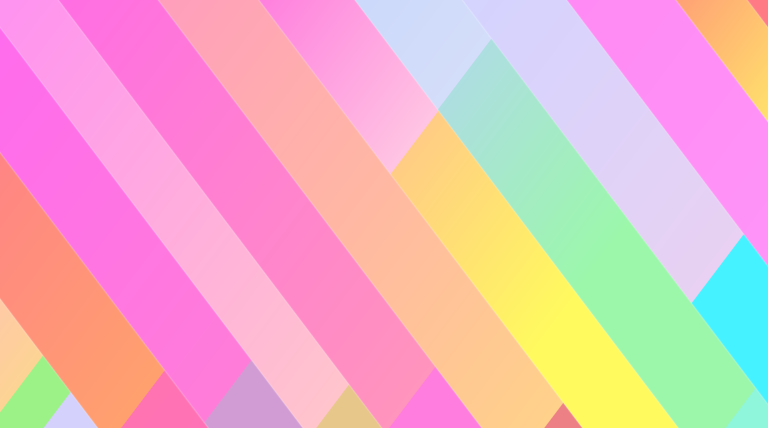
This background is drawn by a Shadertoy shader. Its source:

```glsl
const int BANDS = 12;
const float SLANT = 0.756;         // sideways run per unit of descent
const float TAIL_SPAN = 0.36;      // length of the colour ramp after a cut
const float RIM_WIDTH = 0.0013;
const float RIM_STRENGTH = 0.2;
const vec3 LAVENDER_TIP = vec3(0.83, 0.82, 0.99);
const vec3 AQUA_TIP = vec3(0.56, 0.96, 0.86);
const float FIRST_TIP_CUT = 0.478;
const float GREEN_TIP_CUT = 1.366;
const int GREEN_BAND = 7;

// Band borders across the slant, and the cut that ends each band's body
const float EDGES[11] = float[](
    -0.294, -0.150, -0.027, 0.076, 0.206, 0.337, 0.462, 0.602, 0.738, 0.880, 0.973);
const float CUTS[12] = float[](
    0.406, 0.579, 0.682, 0.833, 0.928, 1.130, 0.680, 0.678, 1.199, 1.270, 1.133, 1.042);

// Body ramp, from upper left to the cut
const vec3 BODY_START[12] = vec3[](
    vec3(1.00, 0.79, 0.65), vec3(1.00, 0.52, 0.52), vec3(1.00, 0.42, 0.93),
    vec3(1.00, 0.58, 0.94), vec3(1.00, 0.43, 0.89), vec3(1.00, 0.62, 0.74),
    vec3(1.00, 0.50, 0.87), vec3(0.80, 0.85, 0.98), vec3(0.83, 0.83, 1.00),
    vec3(1.00, 0.54, 0.96), vec3(1.00, 0.63, 0.46), vec3(1.00, 0.48, 0.52));
const vec3 BODY_END[12] = vec3[](
    vec3(0.99, 0.83, 0.58), vec3(1.00, 0.63, 0.43), vec3(1.00, 0.49, 0.85),
    vec3(1.00, 0.77, 0.80), vec3(1.00, 0.58, 0.74), vec3(1.00, 0.82, 0.54),
    vec3(1.00, 0.77, 0.89), vec3(0.83, 0.87, 0.98), vec3(0.91, 0.82, 0.95),
    vec3(1.00, 0.58, 0.97), vec3(1.00, 0.90, 0.42), vec3(1.00, 0.48, 0.52));

// Tail ramp, from the cut to the lower right
const vec3 TAIL_START[12] = vec3[](
    vec3(0.61, 0.95, 0.53), vec3(1.00, 0.45, 0.70), vec3(0.82, 0.61, 0.83),
    vec3(0.91, 0.78, 0.54), vec3(1.00, 0.49, 0.87), vec3(0.93, 0.50, 0.52),
    vec3(1.00, 0.80, 0.52), vec3(0.68, 0.87, 0.88), vec3(0.27, 0.95, 1.00),
    vec3(1.00, 0.58, 0.97), vec3(1.00, 0.90, 0.42), vec3(1.00, 0.48, 0.52));
const vec3 TAIL_END[12] = vec3[](
    vec3(0.61, 0.95, 0.53), vec3(1.00, 0.45, 0.75), vec3(0.82, 0.61, 0.83),
    vec3(0.91, 0.78, 0.54), vec3(1.00, 0.49, 0.87), vec3(0.93, 0.50, 0.52),
    vec3(1.00, 0.98, 0.37), vec3(0.61, 0.97, 0.67), vec3(0.27, 0.95, 1.00),
    vec3(1.00, 0.58, 0.97), vec3(1.00, 0.90, 0.42), vec3(1.00, 0.48, 0.52));

float cover(float distanceToEdge, float blur) {
    return smoothstep(-blur, blur, distanceToEdge);
}

vec3 bandColor(int band, float along, float blur) {
    float low = EDGES[max(band - 1, 0)];
    float high = EDGES[min(band, BANDS - 2)];
    float start = min(abs(low), abs(high));
    float cut = CUTS[band];

    float bodyRamp = clamp((along - start) / (cut - start), 0.0, 1.0);
    float tailRamp = clamp((along - cut) / TAIL_SPAN, 0.0, 1.0);
    vec3 body = mix(BODY_START[band], BODY_END[band], bodyRamp);
    vec3 tail = mix(TAIL_START[band], TAIL_END[band], tailRamp);
    vec3 color = mix(body, tail, cover(along - cut, blur));

    // Two bands carry a third piece at their lower end
    if (band == 0) color = mix(color, LAVENDER_TIP, cover(along - FIRST_TIP_CUT, blur));
    if (band == GREEN_BAND) color = mix(color, AQUA_TIP, cover(along - GREEN_TIP_CUT, blur));
    return color;
}

void mainImage(out vec4 fragColor, in vec2 fragCoord) {
    // Distances from the upper left, in canvas widths
    vec2 p = vec2(fragCoord.x, iResolution.y - fragCoord.y) / iResolution.x;
    float across = p.x - SLANT * p.y;
    float along = p.x + SLANT * p.y;
    float blur = 0.9 / iResolution.x;

    // Lay the bands from left to right
    vec3 color = bandColor(0, along, blur);
    float rim = 0.0;
    for (int i = 1; i < BANDS; i++) {
        float edge = across - EDGES[i - 1];
        color = mix(color, bandColor(i, along, blur), cover(edge, blur));
        rim = max(rim, exp(-edge * edge / (RIM_WIDTH * RIM_WIDTH)));
    }

    // Faint light along the borders
    color = mix(color, vec3(1.0), RIM_STRENGTH * rim);
    fragColor = vec4(color, 1.0);
}
```
